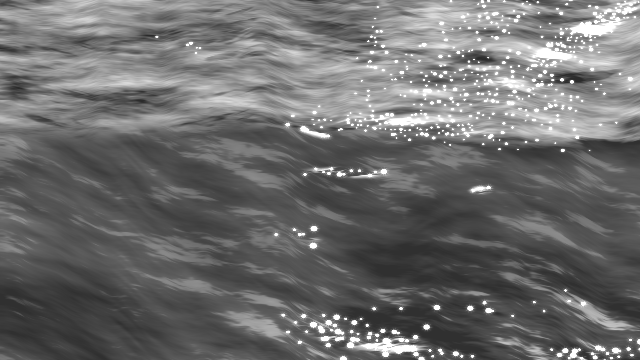
This texture is drawn by a WebGL 1 fragment shader. Its source:

```glsl
precision highp float;
// Grey sea in backlight: rippled far water, a dark swell and starry sun glints.

#define FAR_TONE 0.575
#define FAR_CONTRAST 0.36
#define NEAR_TONE 0.278
#define NEAR_CONTRAST 0.17
#define STREAK_LIGHT 0.36
#define FAR_CELL 0.0135
#define NEAR_CELL 0.022
#define GLINT_DENSITY 1.2
#define SPIKES 5.0
#define SHEEN 0.75

uniform vec2 u_resolution;

vec2 hash2(vec2 p) {
  vec2 k = vec2(dot(p, vec2(127.1, 311.7)), dot(p, vec2(269.5, 183.3)));
  return fract(sin(k) * 43758.55);
}

// Smooth lattice noise in -1..1.
float noise(vec2 p) {
  vec2 cell = floor(p), f = fract(p);
  f = f * f * (3.0 - 2.0 * f);
  float low = mix(hash2(cell).x, hash2(cell + vec2(1.0, 0.0)).x, f.x);
  float high = mix(hash2(cell + vec2(0.0, 1.0)).x, hash2(cell + 1.0).x, f.x);
  return 2.0 * mix(low, high, f.y) - 1.0;
}

// Choppy layers with crests bent by sines; stretched by the caller.
float waves(vec2 p) {
  float sum = 0.0, amp = 0.5, skew = 0.22;
  for (int i = 0; i < 5; i++) {
    p.y += 0.4 * sin(p.x * 1.7 + float(i) * 2.4);
    sum += amp * noise(p);
    p = p * 1.85 + 13.7;
    p.y += skew * p.x;
    skew = -skew;
    amp *= 0.7;
  }
  return sum;
}

// Soft slanted ellipse that gathers glints.
float cluster(vec2 p, vec2 center, vec2 radius, float slope) {
  vec2 d = p - center;
  d.y -= slope * d.x;
  d /= radius;
  return exp(-dot(d, d));
}

float farGlitter(vec2 p) {
  float band = 1.3 * cluster(p, vec2(1.63, 0.91), vec2(0.14, 0.035), 0.55);
  float field = 0.42 * cluster(p, vec2(1.36, 0.76), vec2(0.28, 0.10), -0.1);
  float edge = 0.75 * cluster(p, vec2(1.12, 0.65), vec2(0.24, 0.026), -0.1);
  float top = 0.4 * cluster(p, vec2(1.42, 0.97), vec2(0.14, 0.05), 0.1);
  float sparse = 0.35 * cluster(p, vec2(1.04, 0.90), vec2(0.03, 0.08), 0.0)
               + 0.35 * cluster(p, vec2(0.55, 0.87), vec2(0.07, 0.014), -0.2);
  return band + field + edge + top + sparse;
}

float nearGlitter(vec2 p) {
  float row = 1.2 * cluster(p, vec2(0.96, 0.52), vec2(0.11, 0.015), -0.04)
            + cluster(p, vec2(0.84, 0.345), vec2(0.06, 0.014), -0.25);
  float spots = cluster(p, vec2(1.335, 0.472), vec2(0.035, 0.013), 0.0)
              + cluster(p, vec2(0.87, 0.635), vec2(0.05, 0.015), -0.3)
              + 0.25 * cluster(p, vec2(1.4, 0.16), vec2(0.3, 0.025), 0.05);
  float base = 1.1 * cluster(p, vec2(1.02, 0.06), vec2(0.2, 0.04), -0.2)
             + 1.2 * cluster(p, vec2(1.69, 0.015), vec2(0.12, 0.035), 0.1);
  return row + spots + base;
}

// Scattered bright dots, one per cell, with halo and star rays.
float glints(vec2 p, float cell, float isNear) {
  vec2 home = floor(p / cell);
  float light = 0.0;
  for (int j = -1; j <= 1; j++) {
    for (int i = -1; i <= 1; i++) {
      vec2 id = home + vec2(float(i), float(j));
      vec2 spot = (id + 0.1 + 0.8 * hash2(id)) * cell;
      vec2 rnd = hash2(id + 57.3);
      float density = isNear > 0.5 ? nearGlitter(spot) : farGlitter(spot);
      float on = step(rnd.x, density * GLINT_DENSITY - 0.01);
      float r = cell * mix(0.17, 0.46, rnd.y * rnd.y);
      vec2 d = p - spot;
      float dist = length(d * vec2(1.0, 1.25));
      float ray = pow(abs(cos(SPIKES * atan(d.y, d.x + 1e-5) + rnd.x * 9.0)), 8.0);
      float star = 1.1 * smoothstep(r * 1.25, r * 0.6, dist);
      star += smoothstep(cell, 0.3 * cell, dist) * (0.45 + 0.7 * isNear * ray) * exp(-dist / r);
      light += on * star;
    }
  }
  return light;
}

void main() {
  vec2 p = gl_FragCoord.xy / u_resolution.y;

  // Far water: fine ripples with dark lens-shaped troughs.
  float ripple = waves(p * vec2(5.0, 30.0));
  float trough = smoothstep(0.12, 0.42, waves(p * vec2(3.2, 19.0) + 37.0));
  float farSea = FAR_TONE + FAR_CONTRAST * ripple - 0.2 * trough;
  farSea += 0.08 * smoothstep(0.2, 1.5, p.x) - 0.04;

  // Near swell: dark face with short slanted light streaks.
  vec2 q = p + vec2(0.0, 0.24 * p.x);
  float chop = waves(q * vec2(5.5, 27.0) + 21.0);
  float broad = waves(q * vec2(1.8, 7.0) + 51.0);
  float lit = smoothstep(0.36, 0.02, p.y) * smoothstep(0.3, 1.3, p.x);
  float nearSea = NEAR_TONE + NEAR_CONTRAST * (broad + (0.3 + 0.7 * lit) * chop);
  nearSea -= 0.05 * cluster(p, vec2(0.2, 0.18), vec2(0.6, 0.07), 0.0);
  nearSea += STREAK_LIGHT * (0.35 + 0.65 * lit) * smoothstep(0.2, 0.65, chop + 0.4 * broad);

  // The crest is soft at the left and crisp at the right.
  float crest = 0.645 - 0.016 * p.x + 0.018 * sin(4.5 * p.x - 2.0) + 0.02 * ripple;
  float blur = mix(0.045, 0.010, smoothstep(0.2, 0.9, p.x));
  float tone = mix(max(nearSea, 0.19), farSea, smoothstep(-blur, blur, p.y - crest));

  // Sunlit ripples inside the dense clusters, then the glints.
  float glitter = farGlitter(p) + nearGlitter(p);
  tone += SHEEN * smoothstep(0.2, 1.0, glitter) * smoothstep(0.0, 0.35, ripple);
  tone += glints(p, FAR_CELL, 0.0) + glints(p, NEAR_CELL, 1.0);

  gl_FragColor = vec4(vec3(clamp(tone, 0.17, 1.0)), 1.0);
}
```
